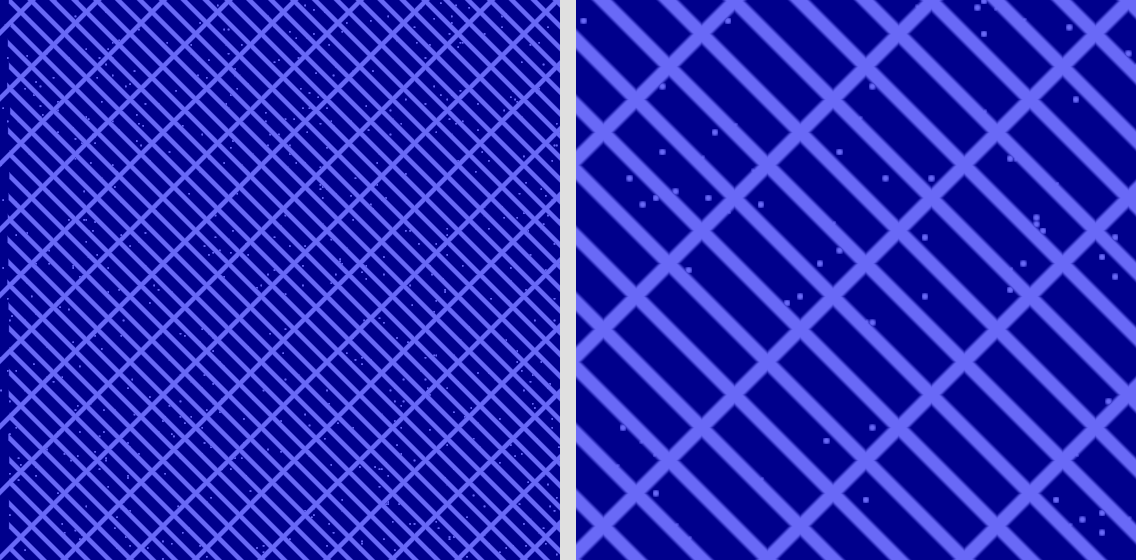
Left, the full canvas; right, a detail of the centre.
This pattern is drawn by a WebGL 2 fragment shader. Its source:

```glsl
#version 300 es
precision highp float;
// Diagonal lattice of long rails and close rungs, periwinkle on navy, with stray specks.

uniform vec2 u_resolution;
out vec4 fragColor;

const vec3 NAVY = vec3(0.0, 0.0, 0.55);
const vec3 PERIWINKLE = vec3(0.41, 0.41, 0.97);

// Lengths are in grid units; the canvas is GRID units wide.
const float GRID = 256.0;
const float RAIL_PERIOD = 30.0;   // measured along x
const float RUNG_PERIOD = 10.0;   // measured along x
const float RAIL_OFFSET = -1.0;
const float RUNG_OFFSET = 0.0;
const float LINE_HALF_WIDTH = 1.06;
const float SOFTNESS = 0.35;
const float RUNG_START = 4.0;     // bare strip at the left edge
const float RUNG_RAGGED = 1.6;
const float SPECK_DENSITY = 0.011;
const float SPECK_RADIUS = 0.5;

float hash(vec2 p) {
    vec3 q = fract(vec3(p.xyx) * 0.1031);
    q += dot(q, q.yzx + 33.33);
    return fract((q.x + q.y) * q.z);
}

// Distance to the nearest 45 degree line, for a coordinate running along x.
float diagonalDistance(float coord, float period) {
    return abs(mod(coord + 0.5 * period, period) - 0.5 * period) * inversesqrt(2.0);
}

float coverage(float signedDistance, float softness) {
    return 1.0 - smoothstep(-softness, softness, signedDistance);
}

void main() {
    float unitsPerPixel = GRID / min(u_resolution.x, u_resolution.y);
    vec2 p = gl_FragCoord.xy * unitsPerPixel;
    float softness = max(SOFTNESS, 0.6 * unitsPerPixel);

    // Rails rise to the right.
    float railDistance = diagonalDistance(p.x - p.y - RAIL_OFFSET, RAIL_PERIOD);
    float rail = coverage(railDistance - LINE_HALF_WIDTH, softness);

    // Rungs fall to the right and begin raggedly past the left strip.
    float rungCoord = p.x + p.y - RUNG_OFFSET;
    float rungId = floor(rungCoord / RUNG_PERIOD + 0.5);
    float rungStart = RUNG_START + RUNG_RAGGED * (hash(vec2(rungId, 7.0)) - 0.5);
    float rungDistance = diagonalDistance(rungCoord, RUNG_PERIOD) - LINE_HALF_WIDTH;
    float rung = coverage(max(rungDistance, rungStart - p.x), softness);

    // Specks fill random grid cells.
    vec2 cell = floor(p);
    float speckDistance = length(p - cell - 0.5) - SPECK_RADIUS;
    float speck = step(hash(cell + 19.0), SPECK_DENSITY) * coverage(speckDistance, softness);

    float ink = max(max(rail, rung), speck);
    fragColor = vec4(mix(NAVY, PERIWINKLE, ink), 1.0);
}
```
